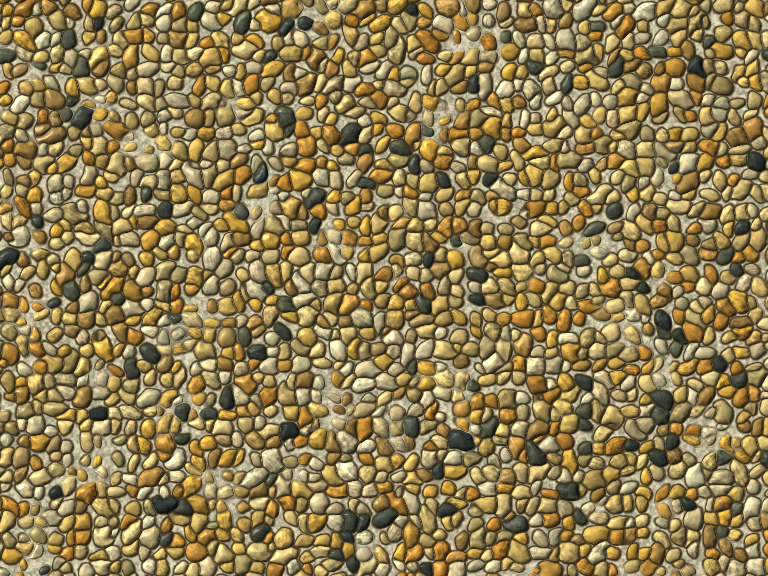
A Shadertoy shader for this texture:

```glsl
// Sunlit bed of small river pebbles set in pale mortar.
#define STONES_PER_HEIGHT 37.0
#define JITTER 0.66
#define MIN_SIZE 0.47
#define SIZE_RANGE 0.34
#define DOME 0.50
#define GROOVE 0.012
#define PACKING 17.0
#define SLATE_SHARE 0.06
#define AMBIENT 0.29
#define SUNLIGHT 0.92
#define SUN normalize(vec3(-0.50, 0.56, 0.76))

struct Surface {
    float height;  // elevation in cell units
    float edge;    // distance inside the stone outline
    vec2 id;       // cell that owns the stone
    vec2 local;    // position in the stone's own axes
};

vec3 hash3(vec2 p) {
    vec3 q = fract(p.xyx * vec3(0.1031, 0.1030, 0.0973));
    q += dot(q, q.yxz + 33.33);
    return fract((q.xxy + q.yzz) * q.zyx);
}

float noise(vec2 p) {
    vec2 i = floor(p), f = fract(p);
    f = f * f * (3.0 - 2.0 * f);
    return mix(mix(hash3(i).x, hash3(i + vec2(1, 0)).x, f.x),
               mix(hash3(i + vec2(0, 1)).x, hash3(i + vec2(1, 1)).x, f.x), f.y);
}

float fbm(vec2 p) {
    return 0.55 * noise(p) + 0.30 * noise(p * 2.1 + 7.3) + 0.15 * noise(p * 4.3 + 3.1);
}

// Small spots where stones thin out and mortar shows
float mortarPatch(vec2 p) {
    return smoothstep(0.66, 0.92, noise(p * 0.47 + 19.0));
}

// Packed ellipses: nearest stone wins, soft distance to the rest rounds corners
Surface pebbles(vec2 p) {
    p += 0.20 * (vec2(noise(p * 1.7), noise(p * 1.7 + 41.0)) - 0.5);
    Surface s = Surface(0.0, 0.0, vec2(0), vec2(0));
    float nearest = 9.0, others = 1e-6, size = 1.0;
    for (int j = -2; j <= 2; j++)
    for (int i = -2; i <= 2; i++) {
        vec2 id = floor(p) + vec2(i, j);
        vec3 place = hash3(id), form = hash3(id + 131.7);
        float radius = MIN_SIZE + SIZE_RANGE * form.x * form.x;
        radius *= 1.0 - 0.24 * mortarPatch(id);
        float stretch = 1.04 + 0.32 * form.y;
        float angle = 3.1416 * place.z, c = cos(angle), n = sin(angle);
        vec2 r = mat2(c, -n, n, c) * (p - id - 0.5 - JITTER * (place.xy - 0.5));
        vec2 local = r / (radius * vec2(stretch, 1.0 / stretch));
        float d = (length(local) - 1.0) * radius;
        others += exp(-PACKING * max(d, nearest));
        if (d < nearest) {
            nearest = d;
            size = radius;
            s.id = id;
            s.local = local;
        }
    }
    float rival = -log(others) / PACKING;
    s.edge = min(-nearest, 0.5 * (rival - nearest)) - GROOVE;
    float t = clamp(s.edge / (0.80 * size), 0.0, 1.0);
    s.height = DOME * size * sqrt(t * (2.0 - t) + 0.01);
    return s;
}

vec3 stoneColour(Surface s, vec2 p) {
    vec3 palette[8] = vec3[8](
        vec3(0.82, 0.73, 0.47), vec3(0.83, 0.79, 0.63), vec3(0.79, 0.62, 0.25),
        vec3(0.72, 0.51, 0.20), vec3(0.65, 0.59, 0.38), vec3(0.74, 0.70, 0.54),
        vec3(0.58, 0.46, 0.25), vec3(0.78, 0.67, 0.37));
    vec3 pick = hash3(s.id + 57.3), tone = hash3(s.id + 211.9);
    vec3 colour = palette[int(pick.x * 7.99)];
    colour = mix(colour, palette[int(pick.y * 7.99)], 0.4 * tone.z);
    if (pick.z < SLATE_SHARE) colour = mix(vec3(0.18, 0.21, 0.20), vec3(0.36, 0.37, 0.29), tone.z);
    // Mottling, bands and fine pits
    float mottle = fbm(p * 4.0 + 50.0 * tone.xy) - 0.5;
    float bands = noise(vec2(s.local.x * 1.2, s.local.y * 6.0) + 90.0 * tone.yz) - 0.5;
    float rough = mix(0.25, 0.95, tone.y * tone.y);
    colour *= 0.93 + 0.16 * tone.x + rough * (mottle + 0.35 * bands);
    return mix(colour, colour * vec3(1.08, 0.90, 0.62), smoothstep(0.05, 0.3, mottle) * 0.4);
}

void mainImage(out vec4 fragColor, in vec2 fragCoord) {
    vec2 uv = fragCoord / iResolution.y;
    vec2 p = uv * STONES_PER_HEIGHT;
    float pixel = STONES_PER_HEIGHT / iResolution.y;
    Surface s = pebbles(p);

    // Surface slope
    float reachStep = 0.06;
    vec2 slope = vec2(pebbles(p + vec2(reachStep, 0)).height,
                      pebbles(p + vec2(0, reachStep)).height) - s.height;
    vec3 normal = normalize(vec3(-slope / reachStep, 1.0));

    // Shadows cast by neighbouring stones
    float lit = 1.0;
    for (float reach = 0.16; reach < 0.4; reach += 0.2) {
        float ray = s.height + reach * SUN.z / length(SUN.xy);
        float blocker = pebbles(p + reach * normalize(SUN.xy)).height;
        lit *= 1.0 - smoothstep(-0.03, 0.10, blocker - ray);
    }

    // Mortar, deeper and darker between tightly packed stones
    float grain = fbm(p * 5.0);
    float open = max(mortarPatch(p), smoothstep(0.0, 0.16, -s.edge));
    vec3 mortar = mix(vec3(0.27, 0.23, 0.14), vec3(0.76, 0.73, 0.61), open) * (0.65 + 0.7 * grain);
    mortar *= 0.42 + 0.58 * lit;

    // Stones with sun, sky fill and wet glints
    float diffuse = max(dot(normal, SUN), 0.0) * lit;
    float rim = smoothstep(-0.04, 0.09, s.edge);
    vec3 stone = stoneColour(s, p) * (AMBIENT + SUNLIGHT * diffuse) * (0.62 + 0.38 * rim);
    float gloss = hash3(s.id + 77.1).x * mix(0.85, 0.45, uv.x * iResolution.y / iResolution.x);
    float glint = pow(max(dot(normal, normalize(SUN + vec3(0, 0, 1))), 0.0), 40.0);
    stone += gloss * glint * lit * (0.3 + 0.9 * noise(p * 6.0)) * vec3(0.55, 0.55, 0.52);

    vec3 colour = mix(mortar, stone, smoothstep(-0.5 * pixel, pixel, s.edge));
    fragColor = vec4(clamp(colour, 0.0, 1.0), 1.0);
}
```
